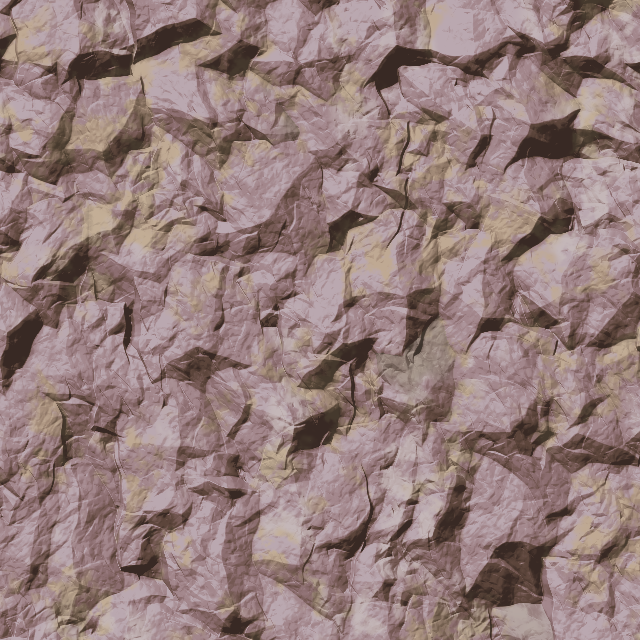
A WebGL 2 fragment shader for this texture:

```glsl
#version 300 es
precision highp float;

#define BLOCK_SCALE vec2(9.0, 3.8)
#define BLOCK_DEPTH 0.068
#define CHIP_DEPTH 0.025
#define FLAKE_DEPTH 0.0068
#define LIGHT vec3(-0.42, 0.62, 0.76)
#define EXPOSURE 0.64
#define CONTRAST 1.12
#define SHADOW 0.34
#define PALE_AMOUNT 0.62
#define LICHEN_AMOUNT 0.6
#define GRAIN 0.13

uniform vec2 u_resolution;
out vec4 fragColor;

vec4 hash4(vec2 p) {
    vec4 q = fract(p.xyxy * vec4(0.1031, 0.1030, 0.0973, 0.1099));
    q += dot(q, q.wzxy + 33.33);
    return fract((q.xxyz + q.yzzw) * q.zywx);
}

mat2 rotation(float a) {
    float c = cos(a), s = sin(a);
    return mat2(c, s, -s, c);
}

float noise(vec2 p) {
    vec2 i = floor(p), f = fract(p);
    f = f * f * (3.0 - 2.0 * f);
    vec2 e = vec2(0.0, 1.0);
    return mix(mix(hash4(i).x, hash4(i + e.yx).x, f.x),
               mix(hash4(i + e.xy).x, hash4(i + e.yy).x, f.x), f.y);
}

float mottle(vec2 p) {
    float sum = 0.0, amp = 0.53;
    for (int i = 0; i < 4; i++) {
        sum += amp * noise(p);
        p = rotation(0.6) * p * 2.1 + 7.3;
        amp *= 0.5;
    }
    return sum;
}

// Cellular pile of four-sided wedges: height, gap to the next wedge, tint
vec3 wedges(vec2 p, float seed) {
    vec2 cell = floor(p);
    float top = -9.0, next = -9.0, tint = 0.0;
    for (int j = -1; j <= 1; j++)
    for (int i = -1; i <= 1; i++) {
        vec2 id = cell + vec2(i, j);
        vec4 r = hash4(id + seed);
        vec4 steep = 0.55 + 0.9 * hash4(id + seed + 71.0);
        vec2 d = p - id - 0.15 - 0.7 * r.xy;
        vec2 u = rotation(1.7 * (r.z - 0.5)) * d;
        vec4 face = vec4(u.x, -u.x, u.y, -u.y) * vec4(0.95, 0.7, 0.5, 2.0) * steep;
        float h = 0.55 * r.w - max(max(face.x, face.y), max(face.z, face.w));
        h -= 6.0 * max(0.0, max(abs(d.x), abs(d.y)) - 0.85);
        if (h > top) { next = top; top = h; tint = r.z; }
        else next = max(next, h);
    }
    return vec3(top, top - next, tint);
}

// Relief of the wall: tall blocks, broken by chips, flakes and grit
vec3 relief(vec2 p) {
    p += 0.012 * sin(p.yx * vec2(15.0, 12.0) + vec2(0.4, 2.1));
    p += 0.005 * sin(p.yx * vec2(43.0, 37.0) + vec2(1.9, 0.7));
    p += 0.0016 * sin(p.yx * vec2(127.0, 109.0) + p * 61.0);
    vec2 q = vec2(p.x + 0.12 * p.y, p.y * (1.0 + 0.6 * p.y)) * BLOCK_SCALE;
    vec3 block = wedges(q, 3.0);
    float broken = 0.75 + 0.35 * sin(p.x * 19.0 + 3.0 * sin(p.y * 11.0));
    float h = BLOCK_DEPTH * block.x;
    h += CHIP_DEPTH * broken * wedges(rotation(0.25) * p * vec2(17.0, 11.0), 19.0).x;
    h += FLAKE_DEPTH * broken * wedges(rotation(-0.4) * p * vec2(41.0, 30.0), 37.0).x;
    h += 0.0016 * wedges(rotation(0.5) * p * vec2(105.0, 80.0), 53.0).x;
    return vec3(h, block.yz);
}

// Stone colours from deep shade to bright face
vec3 stone(float t) {
    vec3 c = mix(vec3(0.22, 0.16, 0.14), vec3(0.36, 0.27, 0.23), smoothstep(-0.25, 0.08, t));
    c = mix(c, vec3(0.46, 0.35, 0.33), smoothstep(0.08, 0.30, t));
    c = mix(c, vec3(0.55, 0.43, 0.44), smoothstep(0.30, 0.50, t));
    c = mix(c, vec3(0.64, 0.53, 0.55), smoothstep(0.50, 0.72, t));
    return mix(c, vec3(0.73, 0.66, 0.69), smoothstep(0.74, 1.02, t));
}

void main() {
    vec2 p = gl_FragCoord.xy / u_resolution.y;
    const float e = 0.0017;
    vec3 here = relief(p);
    vec2 slope = vec2(relief(p + vec2(e, 0.0)).x, relief(p + vec2(0.0, e)).x) - here.x;
    vec3 normal = normalize(vec3(-slope / e, 1.0));

    // Shade thrown by ledges toward the light
    float ledge = 0.0;
    for (int k = 1; k <= 3; k++) {
        float reach = 0.008 * float(k);
        float rise = relief(p + reach * normalize(LIGHT.xy)).x - here.x;
        ledge = max(ledge, smoothstep(0.35, 1.3, rise / reach));
    }
    float seam = 1.0 - smoothstep(0.0, 0.09, here.y);
    float stain = mottle(p * vec2(9.0, 6.0) + 4.0);
    float speck = mottle(p * 48.0);
    float light = EXPOSURE + CONTRAST * (dot(normal, normalize(LIGHT)) - 0.6);
    light -= SHADOW * ledge + 0.2 * seam * speck;
    light += 0.24 * (stain - 0.5) + GRAIN * (noise(p * 190.0) - 0.5) + 0.2 * (speck - 0.5);
    vec3 color = stone(light);

    // Pale mineral crust, olive blocks and lichen in the joints
    float crust = smoothstep(0.55, 0.72, mottle(p * vec2(11.0, 6.5) + 31.0));
    crust *= smoothstep(0.38, 0.62, speck) * smoothstep(0.2, 0.7, light);
    color = mix(color, vec3(0.79, 0.75, 0.74), PALE_AMOUNT * crust);
    float shade = 0.5 + 0.75 * clamp(light, 0.0, 1.0);
    float olive = smoothstep(0.93, 0.95, here.z) * smoothstep(0.35, 0.55, stain);
    color = mix(color, vec3(0.49, 0.44, 0.38) * shade, 0.65 * olive);
    float joint = 1.0 - smoothstep(0.0, 0.3, here.y);
    float corner = 1.0 - smoothstep(0.1, 0.5, distance(p, vec2(0.05, 0.85)));
    float lichen = smoothstep(0.5, 0.68, mottle(p * 14.0 + 57.0) + 0.12 * joint + 0.1 * corner - 0.04);
    lichen *= smoothstep(0.36, 0.6, speck);
    color = mix(color, vec3(0.61, 0.53, 0.40) * shade, LICHEN_AMOUNT * lichen);
    fragColor = vec4(color, 1.0);
}
```
